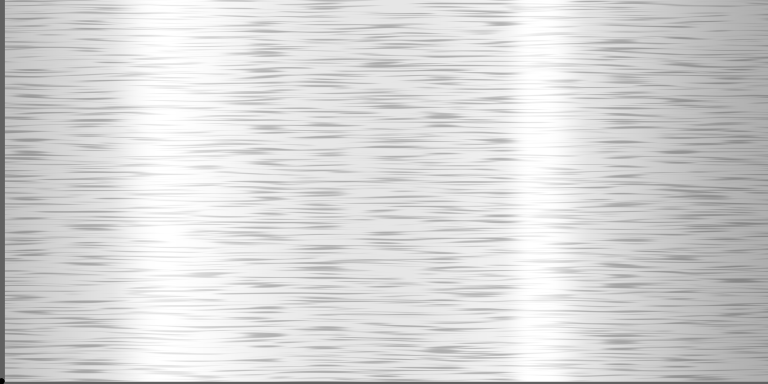
Give the GLSL for this texture, as a WebGL 2 fragment shader.

```glsl
#version 300 es
precision highp float;

uniform vec2 u_resolution;
out vec4 fragColor;

// Unit gradient for one lattice point
vec2 latticeGradient(vec2 cell) {
    uvec2 k = uvec2(ivec2(cell) + 512);
    uint h = k.x * 1597u + k.y * 51749u;
    h = (h ^ (h >> 15u)) * 73244475u;
    h = (h ^ (h >> 13u)) * 73244475u;
    h ^= h >> 16u;
    float angle = 6.28318 * float(h & 65535u) / 65536.0;
    return vec2(cos(angle), sin(angle));
}

float gradientNoise(vec2 p) {
    vec2 cell = floor(p);
    vec2 f = p - cell;
    vec2 w = f * f * f * (f * (f * 6.0 - 15.0) + 10.0);
    float a = dot(latticeGradient(cell), f);
    float b = dot(latticeGradient(cell + vec2(1, 0)), f - vec2(1, 0));
    float c = dot(latticeGradient(cell + vec2(0, 1)), f - vec2(0, 1));
    float d = dot(latticeGradient(cell + vec2(1, 1)), f - vec2(1, 1));
    return mix(mix(a, b, w.x), mix(c, d, w.x), w.y);
}

// Thin tapered scratches: two stretched layers on a gently warped plane
float scratches(vec2 p) {
    p.y += 0.006 * gradientNoise(p * vec2(3.0, 9.0) + 40.0);
    float density = 0.1 * gradientNoise(p * vec2(2.5, 20.0) + 90.0);
    float coarse = gradientNoise(p * vec2(6.5, 155.0)) + density;
    float fine = gradientNoise(p * vec2(5.0, 225.0) + vec2(31.3, 17.7)) + density;
    return 1.0 - (1.0 - smoothstep(0.08, 0.5, coarse))
               * (1.0 - 0.9 * smoothstep(0.08, 0.5, fine));
}

// Bright vertical reflections
float reflections(float x) {
    float left = smoothstep(0.14, 0.21, x) * (1.0 - smoothstep(0.21, 0.37, x));
    float right = smoothstep(0.65, 0.69, x) * (1.0 - smoothstep(0.71, 0.77, x));
    return max(left, right);
}

// Broad shading across the sheet
float sheetShade(float x) {
    float shade = mix(0.76, 0.95, clamp(x / 0.2, 0.0, 1.0));
    shade -= 0.05 * smoothstep(0.25, 0.49, x);
    shade += 0.045 * smoothstep(0.51, 0.67, x);
    return shade - 0.27 * smoothstep(0.66, 1.04, x);
}

void main() {
    vec2 p = gl_FragCoord.xy / u_resolution.y;
    float x = gl_FragCoord.x / u_resolution.x;
    float pixel = 1.0 / u_resolution.y;

    // Average across the pixel height to smooth the thin lines
    float scratch = 0.0;
    for (int i = 0; i < 4; i++) {
        float offset = (float(i) - 1.5) * 0.25 * pixel;
        scratch += 0.25 * scratches(p + vec2(0.0, offset));
    }

    // Metal, with scratches washed out in the reflections
    float glow = reflections(x);
    float tone = mix(sheetShade(x), 1.0, glow);
    tone *= 1.0 - scratch * mix(0.25, 0.11, glow);

    // Dark left and bottom rims with a black corner
    float edge = min(p.x - 0.0125, p.y - 0.006);
    tone = mix(0.38, tone, smoothstep(-0.5 * pixel, 0.5 * pixel, edge));
    float corner = length(p - vec2(0.004, 0.007)) - 0.008;
    tone *= smoothstep(-0.5 * pixel, 0.5 * pixel, corner);

    fragColor = vec4(vec3(tone), 1.0);
}
```
